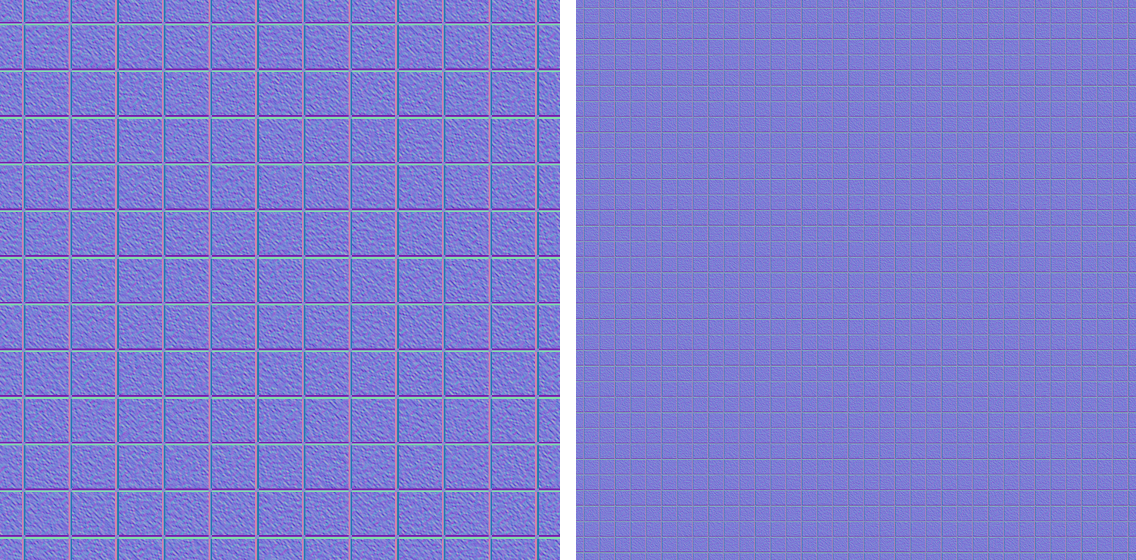
Left: one tile. Right: repeated 3 by 3.
Reproduce this texture map procedurally as a WebGL 2 fragment shader.

```glsl
#version 300 es
precision highp float;
// Tangent-space normal map of square tiles with bevelled grooves and a very fine diagonal grain.

uniform vec2 u_resolution;
out vec4 fragColor;

const float TILES = 12.0;                // repeats across and down
const vec2  GROOVE_CENTRE = vec2(0.507, 0.494); // within one repeat
const float BEVEL_OFFSET = 0.0225;       // bevel middle to groove middle, in tiles
const float BEVEL_HALF = 0.0155;         // half width of one bevel, in tiles
const float EDGE_SOFTNESS = 0.5;         // smoothing width, in pixels
const vec2  STREAK_CELLS = vec2(236.0, 149.0); // noise cells across and along the streaks
const float SPECK_CELLS = 390.0;         // finer noise cells across the canvas
const float SPECK_WEIGHT = 0.35;
const float SLOPE_STEP = 0.0012;         // half span of the slope, in canvas units
const vec2  GRAIN_GAIN = vec2(0.27, 0.33); // tilt strength in red and green
const float GRAIN_SHADE = 1.0;           // loss of blue on steep grain

const vec3 FACE = vec3(0.492, 0.488, 0.845);
const vec3 FLOOR = vec3(0.55, 0.54, 0.81);
const vec3 BEVEL_LEFT = vec3(0.86, 0.50, 0.66);
const vec3 BEVEL_RIGHT = vec3(0.10, 0.49, 0.68);
const vec3 BEVEL_BELOW = vec3(0.50, 0.89, 0.66);
const vec3 BEVEL_ABOVE = vec3(0.47, 0.09, 0.66);

// Integer hash of a lattice point, 0 to 1
float hash(vec2 cell) {
    uvec2 k = uvec2(cell) * uvec2(1597u, 3571u);
    uint h = (k.x ^ (k.y << 8)) * 747796u + 28915u;
    h = ((h >> ((h >> 28) + 4u)) ^ h) * 277803u;
    h = (h ^ (h >> 15)) * 73244u + k.x * 9781u + k.y * 6271u;
    h ^= h >> 13;
    return float(h & 65535u) / 65535.0;
}

// Hash on the diagonal lattice, equal for points one canvas apart
float streakHash(vec2 cell) {
    cell -= floor((cell.x + 0.5) / STREAK_CELLS.x) * STREAK_CELLS;
    return hash(vec2(cell.x, mod(cell.y, 2.0 * STREAK_CELLS.y)));
}

// Hash on the upright lattice, wrapping at the canvas edge
float speckHash(vec2 cell) {
    return hash(mod(cell, SPECK_CELLS) + 400.0);
}

vec2 ease(vec2 f) {
    return f * f * (3.0 - 2.0 * f);
}

// Height of the grain: slanted streaks plus specks
float grainHeight(vec2 uv) {
    const vec2 E = vec2(1.0, 0.0);
    vec2 p = vec2(uv.x + uv.y, uv.x - uv.y) * STREAK_CELLS;
    vec2 cell = floor(p), f = ease(fract(p));
    float streaks = mix(mix(streakHash(cell), streakHash(cell + E.xy), f.x),
                        mix(streakHash(cell + E.yx), streakHash(cell + E.xx), f.x), f.y);
    p = uv * SPECK_CELLS;
    cell = floor(p);
    f = ease(fract(p));
    float specks = mix(mix(speckHash(cell), speckHash(cell + E.xy), f.x),
                       mix(speckHash(cell + E.yx), speckHash(cell + E.xx), f.x), f.y);
    return streaks + SPECK_WEIGHT * specks;
}

// Share of the smoothing width covered by a band centred on zero, for each axis
vec2 band(vec2 d, float halfWidth, vec2 blur) {
    vec2 right = min(d + 0.5 * blur, vec2(halfWidth));
    vec2 left = max(d - 0.5 * blur, vec2(-halfWidth));
    return clamp((right - left) / blur, 0.0, 1.0);
}

void main() {
    vec2 uv = gl_FragCoord.xy / u_resolution;
    vec2 blur = EDGE_SOFTNESS * TILES / u_resolution;

    // Grained tile face, tilted downhill by central differences
    vec2 s = vec2(SLOPE_STEP, 0.0);
    vec2 slope = vec2(grainHeight(uv - s.xy) - grainHeight(uv + s.xy),
                      grainHeight(uv - s.yx) - grainHeight(uv + s.yx));
    vec2 tilt = slope * GRAIN_GAIN;
    vec3 colour = FACE + vec3(tilt, -GRAIN_SHADE * dot(tilt, tilt));

    // Signed distance to the nearest groove on each axis
    vec2 d = fract(uv * TILES - GROOVE_CENTRE + 0.5) - 0.5;
    vec2 groove = band(d, BEVEL_OFFSET + BEVEL_HALF, blur);
    vec2 nearSide = band(d + BEVEL_OFFSET, BEVEL_HALF, blur);
    vec2 farSide = band(d - BEVEL_OFFSET, BEVEL_HALF, blur);

    // Flat groove floor, with bevels that stop at the crossings
    colour = mix(colour, FLOOR, max(groove.x, groove.y));
    vec2 open = 1.0 - groove.yx;
    nearSide *= open;
    farSide *= open;
    colour += nearSide.x * (BEVEL_LEFT - FLOOR) + farSide.x * (BEVEL_RIGHT - FLOOR)
            + nearSide.y * (BEVEL_BELOW - FLOOR) + farSide.y * (BEVEL_ABOVE - FLOOR);

    fragColor = vec4(clamp(colour, 0.0, 1.0), 1.0);
}
```
